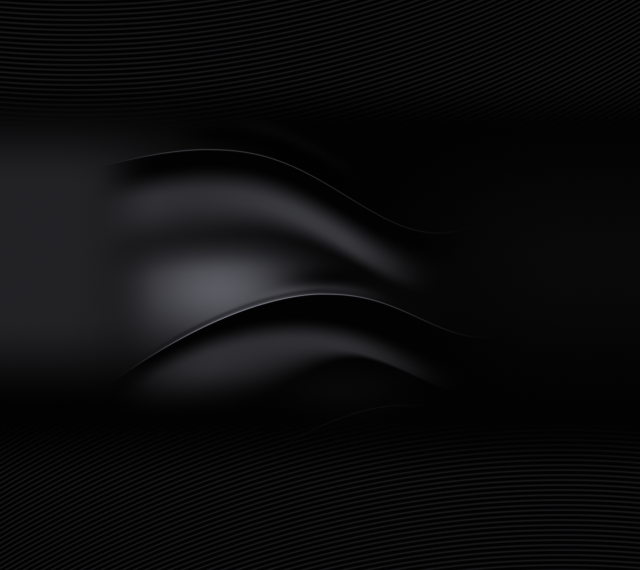
This background is drawn by a Shadertoy shader. Its source:

```glsl
// Dark satin folds: two curved ridges cast shadow bands over soft grey sheets,
// between fields of fine curved pinstripes. Each ridge is a height curve; the
// signed distance below it drives the shading, and layers are mixed in order.

#define TINT vec3(0.945, 0.95, 1.03)
#define STRIPES 114.0
#define STRIPE_LIGHT 0.085
#define RIM_WIDTH 0.0014
#define HAZE_LIGHT 0.135
#define POOL_LIGHT 0.30
#define GRAIN 0.004

const float PI = 3.14159265;

float hash(vec2 p) {
    vec3 q = fract(vec3(p.xyx) * 0.1031);
    q += dot(q, q.yzx + 33.33);
    return fract((q.x + q.y) * q.z);
}

float gauss(float x) { return exp(-x * x); }

// Rises from a to b, then falls from c to d.
float window(float x, float a, float b, float c, float d) {
    return smoothstep(a, b, x) * (1.0 - smoothstep(c, d, x));
}

// Height of a ridge: a bowed left flank and a skewed cosine down to the trough.
float ridge(float x, vec2 crest, vec2 trough, float bow) {
    float left = max(crest.x - x, 0.0);
    float t = clamp((x - crest.x) / (trough.x - crest.x), 0.0, 1.5);
    float fall = 0.5 - 0.5 * cos(PI * pow(t, 1.25));
    return crest.y - bow * pow(left, 1.7) - (crest.y - trough.y) * fall;
}

// Thin highlight, never narrower than a pixel.
float rim(float d) {
    return gauss(d / max(RIM_WIDTH, 0.75 / iResolution.y));
}

// Pinstripes bending along a parabola.
float stripes(vec2 p) {
    float bend = 0.37 * (p.x - 0.12) * (p.x - 0.12);
    float wave = 0.5 + 0.5 * cos(2.0 * PI * STRIPES * (p.y - bend));
    return wave * wave;
}

// Ambient haze on the left, a faint one on the right, and ghost folds on top.
float backdrop(vec2 p, float below) {
    float haze = HAZE_LIGHT * window(p.y, 0.28, 0.45, 0.67, 0.84);
    haze *= 1.0 - smoothstep(0.08, 0.46, p.x);
    float right = 0.03 * gauss((p.y - 0.54) / 0.17) * smoothstep(0.5, 0.9, p.x);
    float ghost = gauss((below + 0.048) / 0.014) * window(p.x, 0.34, 0.42, 0.46, 0.6);
    float shade = gauss((below + 0.026) / 0.014) * window(p.x, 0.26, 0.35, 0.45, 0.6);
    return (0.007 + haze + right + 0.018 * ghost) * (1.0 - 0.55 * shade);
}

// Sheet under the upper ridge: shadow, diagonal fold, valley and light pool.
float upperSheet(vec2 p, float below, float belowNext) {
    float valley = mix(0.16, 0.115, smoothstep(0.3, 0.58, p.x));
    float ground = mix(0.095, 0.02, smoothstep(0.2, 0.56, p.x));
    ground *= smoothstep(0.022, 0.075, below) * smoothstep(0.28, 0.44, p.y);
    float fold = window(below, 0.024, 0.078, 0.084, valley);
    fold *= mix(0.1, 0.2, smoothstep(0.26, 0.5, p.x));
    fold *= 1.0 - smoothstep(0.53, 0.7, p.x);
    vec2 q = (p - vec2(0.35, 0.492)) / vec2(0.13, 0.085);
    float pool = POOL_LIGHT * exp(-dot(q, q));
    pool *= smoothstep(valley - 0.025, valley + 0.06, below);
    vec2 s = (p - vec2(0.515, 0.512)) / vec2(0.06, 0.02);
    float lum = (0.008 + ground + fold + pool) * (1.0 - 0.65 * exp(-dot(s, s)));
    float bounce = gauss((belowNext + 0.008) / 0.011);
    return lum + 0.1 * bounce * window(p.x, 0.38, 0.47, 0.52, 0.63);
}

// Sheet under the lower ridge: a fold that narrows to the right.
float lowerSheet(vec2 p, float below) {
    float along = smoothstep(0.2, 0.65, p.x);
    float start = mix(0.002, 0.055, along);
    float end = mix(0.2, 0.108, smoothstep(0.34, 0.58, p.x));
    float fold = window(below, start, start + 0.042, start + 0.046, end);
    fold *= 0.185 * window(p.x, 0.12, 0.34, 0.52, 0.74) * smoothstep(0.26, 0.36, p.y);
    vec2 q = (p - vec2(0.535, 0.318)) / vec2(0.09, 0.04);
    return 0.008 + fold + 0.025 * exp(-dot(q, q));
}

void mainImage(out vec4 fragColor, in vec2 fragCoord) {
    vec2 p = fragCoord / iResolution.xy;
    float aa = 1.0 / iResolution.y;

    // Signed distances below each ridge
    float d1 = ridge(p.x, vec2(0.319, 0.7375), vec2(0.685, 0.591), 0.69) - p.y;
    float d2 = ridge(p.x, vec2(0.501, 0.484), vec2(0.755, 0.408), 1.04) - p.y;
    float d3 = ridge(p.x, vec2(0.625, 0.289), vec2(0.9, 0.25), 1.28) - p.y;

    // Layers from back to front
    float lum = backdrop(p, d1);
    float cover = smoothstep(-aa, aa, d1) * window(p.x, 0.14, 0.25, 0.6, 0.76);
    lum = mix(lum, upperSheet(p, d1, d2), cover);
    float crease = gauss((d2 + 0.006) / 0.004) * window(p.x, 0.2, 0.3, 0.48, 0.6);
    lum *= 1.0 - 0.35 * crease;
    cover = smoothstep(-aa, aa, d2) * window(p.x, 0.15, 0.25, 0.62, 0.82);
    lum = mix(lum, lowerSheet(p, d2), cover);

    // Ridge highlights
    lum += 0.17 * rim(d1) * window(p.x, 0.16, 0.28, 0.4, 0.78);
    lum += 0.28 * rim(d2) * window(p.x, 0.17, 0.32, 0.48, 0.79);
    lum += 0.03 * rim(d3) * window(p.x, 0.4, 0.52, 0.58, 0.7);

    // Pinstripe fields at the top and bottom, the lower one turned half round
    float field = stripes(p) * smoothstep(0.77, 0.87, p.y);
    field += stripes(1.0 - p) * (1.0 - smoothstep(0.15, 0.27, p.y));
    lum += STRIPE_LIGHT * field;

    // Grain hides banding in the dark gradients
    lum += GRAIN * (hash(fragCoord) - 0.5);
    fragColor = vec4(max(lum, 0.0) * TINT, 1.0);
}
```
